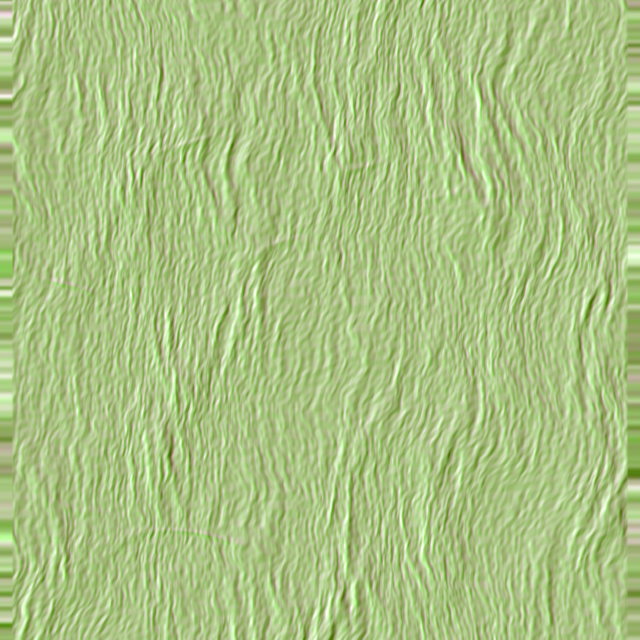
A Shadertoy shader for this texture:

```glsl
// Crinkled green paper: stretched, warped gradient noise forms a height field
// of long folds and fine grain, embossed by a light from the upper left.
// Narrow side margins carry the edge shading outwards as level streaks.

const vec3 PAPER = vec3(0.665, 0.762, 0.512);
const vec3 RELIEF = vec3(0.112, 0.078, 0.150);
const vec3 GREEN_TINT = vec3(-0.032, 0.036, -0.044);
const float MARGIN = 0.0185;
const float STEP = 0.0018;

// Random unit gradient for a lattice cell
vec2 cellGradient(vec2 cell) {
    vec3 q = fract(cell.xyx * vec3(0.1031, 0.1030, 0.0973));
    q += dot(q, q.yzx + 33.33);
    float angle = 6.28318 * fract((q.x + q.y) * q.z);
    return vec2(cos(angle), sin(angle));
}

float gradientNoise(vec2 p) {
    vec2 cell = floor(p);
    vec2 f = p - cell;
    vec2 u = f * f * f * (f * (f * 6.0 - 15.0) + 10.0);
    vec2 e = vec2(1.0, 0.0);
    float a = dot(cellGradient(cell), f);
    float b = dot(cellGradient(cell + e), f - e);
    float c = dot(cellGradient(cell + e.yx), f - e.yx);
    float d = dot(cellGradient(cell + 1.0), f - 1.0);
    return mix(mix(a, b, u.x), mix(c, d, u.x), u.y);
}

// Thin crest along the zero line of the noise, scaled to a steady slope
float crease(vec2 p, vec2 frequency, float sharpness) {
    float n = gradientNoise(p * frequency);
    float scale = max(frequency.x, frequency.y) * sqrt(sharpness);
    return exp(-n * n * sharpness) / scale;
}

float grain(vec2 p, vec2 frequency) {
    return gradientNoise(p * frequency) / max(frequency.x, frequency.y);
}

// Soft patch that limits where a layer shows
float patchMask(vec2 p, vec2 frequency, float low, float high) {
    return smoothstep(low, high, gradientNoise(p * frequency));
}

// Bends the vertical fibres at three scales
vec2 bendFibres(vec2 p) {
    float bend = 0.060 * gradientNoise(p * vec2(3.0, 4.0) + 7.3);
    bend += 0.008 * gradientNoise(p * vec2(13.0, 16.0) + 21.7);
    bend += 0.003 * gradientNoise(p * vec2(45.0, 40.0) + 50.1);
    return p + vec2(bend, 0.0);
}

vec2 lean(vec2 p, float slant) {
    return vec2(p.x - slant * p.y, p.y);
}

float paperHeight(vec2 p) {
    vec2 q = bendFibres(p);
    vec2 rightward = lean(q, 0.20) + 3.1;
    vec2 leftward = lean(q, -0.14) + 8.6;

    // Long folds in two leaning families
    float h = 1.5 * crease(rightward, vec2(36.0, 5.0), 16.0)
            * patchMask(rightward, vec2(9.0, 5.0), -0.20, 0.40);
    h += 1.5 * crease(leftward, vec2(32.0, 4.5), 18.0)
            * patchMask(leftward, vec2(8.0, 4.0), -0.15, 0.40);

    // Fibres and crumpled grain
    h += 0.65 * grain(lean(q, 0.06) + 1.7, vec2(105.0, 15.0));
    h += 0.65 * grain(lean(q, 0.12) + 5.9, vec2(145.0, 72.0));

    // Rare wrinkles running across
    h += 0.9 * crease(p + 12.4, vec2(5.0, 13.0), 160.0)
            * patchMask(p + 31.0, vec2(5.0, 9.0), 0.22, 0.50);
    return h;
}

// Height change per unit length along a direction
float slopeAlong(vec2 p, vec2 direction) {
    vec2 d = 0.5 * STEP * direction;
    return (paperHeight(p + d) - paperHeight(p - d)) / STEP;
}

vec3 shadePaper(vec2 p, float contrast) {
    float light = slopeAlong(p, vec2(0.90, -0.45));
    float fringe = slopeAlong(p + vec2(-0.0025, 0.001), vec2(0.75, 0.66));
    return PAPER + contrast * (1.2 * light * RELIEF + 1.3 * fringe * GREEN_TINT);
}

void mainImage(out vec4 fragColor, in vec2 fragCoord) {
    vec2 uv = fragCoord / iResolution.xy;

    // Holding x at the margin draws the edge out into streaks
    vec2 p = vec2(clamp(uv.x, MARGIN, 1.0 - MARGIN), uv.y);
    float edgeDistance = min(uv.x, 1.0 - uv.x);
    float inside = smoothstep(MARGIN - 0.001, MARGIN + 0.001, edgeDistance);

    vec3 color = shadePaper(p, mix(1.45, 1.0, inside));
    fragColor = vec4(clamp(color, 0.0, 1.0), 1.0);
}
```
